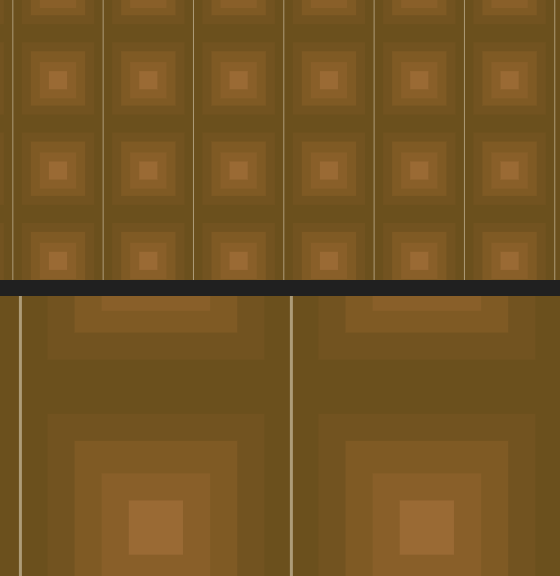
Top, the full canvas; bottom, a detail of the centre.
Write a WebGL 1 fragment shader that draws this pattern.

```glsl
precision highp float;

// Square tiles of stepped brown panels, each a stack of four nested squares,
// with a thin pale seam running down every column boundary.
// Tiles come from fract, squares from a box distance, seams from pixel overlap.

uniform vec2 u_resolution;

const float TILES_DOWN = 3.1;                  // tiles per canvas height
const vec2 FIRST_CENTER = vec2(0.642, 0.212);  // lower left tile, in tile units
const float STEP_SIZE = 0.1;                   // growth of each square's half side
const float OUTER_LIFT = 0.02;                 // upward shift of the two largest squares
const float SEAM_HALF_WIDTH = 0.0055;

const vec3 GROUND = vec3(0.418, 0.313, 0.113);
const vec3 SEAM = vec3(0.68, 0.61, 0.47);

// Signed distance to a square with straight edges.
float squareDistance(vec2 p, float halfSide) {
  vec2 d = abs(p) - halfSide;
  return max(d.x, d.y);
}

// Smoothed fill of a shape over one pixel.
float fillMask(float dist, float pixel) {
  return clamp(0.5 - dist / pixel, 0.0, 1.0);
}

// Share of a pixel covered by a line centred on zero.
float lineCoverage(float x, float halfWidth, float pixel) {
  float right = min(x + 0.5 * pixel, halfWidth);
  float left = max(x - 0.5 * pixel, -halfWidth);
  return clamp((right - left) / pixel, 0.0, 1.0);
}

// Square colours from the largest (0) to the smallest (3).
vec3 panelColor(float level) {
  if (level < 0.5) return vec3(0.449, 0.325, 0.125);
  if (level < 1.5) return vec3(0.498, 0.354, 0.142);
  if (level < 2.5) return vec3(0.538, 0.373, 0.162);
  return vec3(0.602, 0.414, 0.205);
}

// Paint the nested squares over the ground, largest first.
vec3 paintPanels(vec2 tile, vec3 ground, float pixel) {
  vec3 color = ground;
  for (int i = 0; i < 4; i++) {
    float level = float(i);
    float lift = OUTER_LIFT * (1.0 - step(1.5, level));
    float dist = squareDistance(tile - vec2(0.0, lift), STEP_SIZE * (4.0 - level));
    color = mix(color, panelColor(level), fillMask(dist, pixel));
  }
  return color;
}

void main() {
  // Tile coordinates with the origin at each tile centre.
  vec2 p = gl_FragCoord.xy / u_resolution.y * TILES_DOWN;
  vec2 tile = fract(p - FIRST_CENTER + 0.5) - 0.5;
  float pixel = TILES_DOWN / u_resolution.y;

  vec3 color = paintPanels(tile, GROUND, pixel);

  // Vertical seams on the column boundaries.
  float seam = lineCoverage(0.5 - abs(tile.x), SEAM_HALF_WIDTH, pixel);
  color = mix(color, SEAM, seam);

  gl_FragColor = vec4(color, 1.0);
}
```
